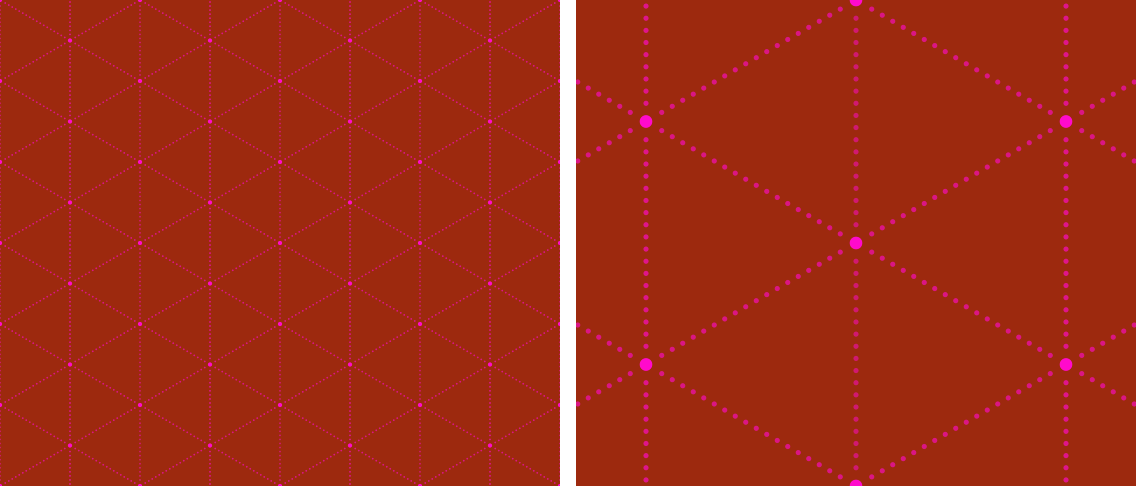
Left, the full canvas; right, a detail of the centre.
A WebGL 1 fragment shader for this pattern:

```glsl
precision highp float;
// Isometric dot paper: a triangular lattice of magenta nodes joined by dotted
// lines on rust red. Three rotated line families share one dotted-line function;
// one unit is the edge of a triangle, and 4 x 6 lattice cells fill the canvas.

uniform vec2 u_resolution;

const float ROOT3 = 1.7320508;

// Coverage of a disc at distance d from its centre, softened over about a pixel
float disc(float d, float radius, float pixel) {
  return 1.0 - smoothstep(radius - 0.6 * pixel, radius + 0.6 * pixel, d);
}

// Distance to the closest node: two interleaved rectangular grids
float nodeDistance(vec2 p) {
  vec2 cell = vec2(ROOT3, 1.0);
  vec2 corner = (fract(p / cell + 0.5) - 0.5) * cell;
  vec2 middle = (fract(p / cell) - 0.5) * cell;
  return min(length(corner), length(middle));
}

// Parallel dotted lines along dir; each row is shifted by half an edge
float dottedLines(vec2 p, vec2 dir, float pixel) {
  float across = dot(p, vec2(dir.y, -dir.x));
  float spacing = 0.5 * ROOT3;
  float row = floor(across / spacing + 0.5);
  float along = fract(dot(p, dir) - 0.5 * row);

  // Twenty dot slots per edge, the first and last left empty beside the nodes
  vec2 toDot = vec2(across - row * spacing, (fract(along * 20.0) - 0.5) / 20.0);
  float clearOfNode = step(0.05, min(along, 1.0 - along));
  return clearOfNode * disc(length(toDot), 0.0105, pixel);
}

void main() {
  vec2 p = gl_FragCoord.xy / u_resolution * vec2(4.0 * ROOT3, 6.0);
  float pixel = 6.0 / u_resolution.y;

  // Every second upright line is a little fainter
  float column = floor(p.x / (0.5 * ROOT3) + 0.5);
  float upright = dottedLines(p, vec2(0.0, 1.0), pixel) * mix(0.52, 0.66, mod(column, 2.0));
  float rising = dottedLines(p, vec2(0.5 * ROOT3, 0.5), pixel);
  float falling = dottedLines(p, vec2(0.5 * ROOT3, -0.5), pixel);
  float dots = max(upright, 0.62 * max(rising, falling));

  float node = disc(nodeDistance(p), 0.026, pixel);
  vec3 rust = vec3(0.616, 0.16, 0.053);
  vec3 magenta = vec3(1.0, 0.04, 0.8);
  gl_FragColor = vec4(mix(rust, magenta, max(dots, node)), 1.0);
}
```
